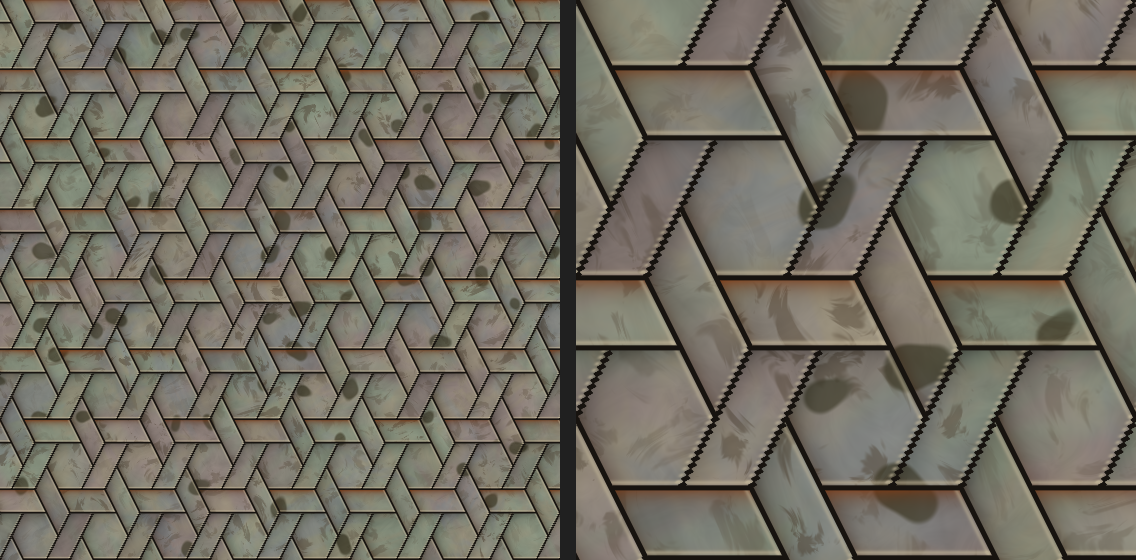
Left, the full canvas; right, a detail of the centre.
Reproduce this pattern procedurally as a Shadertoy shader.

```glsl
// Aged triaxial weave: hexagon plates framed by three families of slanted strips.
// A skewed lattice picks each piece and its edge distances; layered sines tint
// and soil the metal, and scattered cellular ellipses leave dark, clipped stains.

const float REPEATS = 8.0;               // hexagons across and rows down
const float SPAN = 3.0;                  // lattice units per repeat
const vec2  FIRST_HEX = vec2(1.5, 1.03); // centre of the lowest left hexagon
const float GAP = 0.036;                 // half width of the dark joints
const float TEETH = 256.0;               // serrations per canvas on rising edges
const float STAIN_CELL = 2.0;            // spacing of the scattered stains
const float STAIN_CHANCE = 0.62;

const vec3 SAGE  = vec3(0.50, 0.54, 0.47);
const vec3 MAUVE = vec3(0.53, 0.48, 0.46);
const vec3 TAUPE = vec3(0.51, 0.48, 0.40);
const vec3 SLATE = vec3(0.46, 0.48, 0.49);
const vec3 STAIN = vec3(0.22, 0.21, 0.14);
const vec3 GRIME = vec3(0.29, 0.24, 0.18);
const vec3 RUST  = vec3(0.56, 0.25, 0.08);
const vec3 RIM   = vec3(0.78, 0.73, 0.61);
const vec3 JOINT = vec3(0.09, 0.075, 0.06);

// Distances to the low and high edges along the three lattice directions.
struct Piece { vec3 low; vec3 high; float id; float horizontal; };

float hash(vec2 p) {
    vec3 h = fract(p.xyx * vec3(0.1031, 0.1030, 0.0973));
    h += dot(h, h.yzx + 33.33);
    return fract((h.x + h.y) * h.z);
}

// Layered, rotated and warped sines, roughly -1 to 1.
float clouds(vec2 p) {
    float sum = 0.0, weight = 0.6;
    for (int n = 0; n < 5; n++) {
        p = mat2(0.8, 0.6, -0.6, 0.8) * p * 1.8 + 0.9 * sin(p.yx * 1.3) + 2.7;
        sum += weight * sin(p.x) * cos(p.y);
        weight *= 0.66;
    }
    return sum;
}

// Selects the hexagon or strip that holds the skewed lattice point.
Piece weavePiece(vec2 lattice) {
    vec2 cell = floor((lattice + 1.0) / SPAN);
    vec2 a = lattice - cell * SPAN;
    float k = a.x + a.y;
    vec3 lo = vec3(-1.0), hi = vec3(1.0);
    float kind = 0.0;
    if (a.x > 1.0 && a.y < 1.0) {                 // rising strip
        cell.x += 1.0; a.x -= SPAN; kind = 1.0;
        lo = vec3(-2.0, -1.0, -9.0); hi = vec3(-1.0, 1.0, 9.0);
    } else if (a.x < 1.0 && ((k > 1.0 && k < 2.0) || k < -1.0)) { // falling strip
        if (k < 0.0) { cell.y -= 1.0; a.y += SPAN; }
        kind = 2.0;
        lo = vec3(-1.0, -9.0, 1.0); hi = vec3(1.0, 9.0, 2.0);
    } else if (a.y > 1.0) {                       // horizontal strip
        if (k > 1.0) { cell.x += 1.0; a.x -= SPAN; }
        kind = 3.0;
        lo = vec3(-9.0, 1.0, -1.0); hi = vec3(9.0, 2.0, 1.0);
    }
    vec3 c = vec3(a, a.x + a.y);
    vec3 scale = vec3(0.894, 1.0, 0.894);
    float id = hash(cell * 4.0 + vec2(kind + 71.0, kind * 7.0 + 113.0));
    return Piece((c - lo) * scale, (hi - c) * scale, id, step(2.5, kind));
}

// Scattered ellipses, one candidate per cell; some pieces cut them off.
float stains(vec2 p, float id, float px) {
    float cover = 0.0;
    vec2 home = floor(p / STAIN_CELL);
    for (int y = -1; y <= 1; y++)
    for (int x = -1; x <= 1; x++) {
        vec2 cell = home + vec2(x, y) + 20.0;
        vec2 jitter = vec2(hash(cell + 3.1), hash(cell + 17.7));
        vec2 d = p - (cell - 20.0 + jitter) * STAIN_CELL;
        float turn = 6.283 * hash(cell + 41.3);
        d = mat2(cos(turn), -sin(turn), sin(turn), cos(turn)) * d;
        float radius = mix(0.28, 0.54, hash(cell + 59.9));
        float dist = length(d * vec2(1.0, 1.5)) - radius + 0.04 * sin(d.x * 9.0 + turn);
        float present = step(hash(cell + 83.2), STAIN_CHANCE)
                      * step(0.3, fract(id * 19.0 + jitter.x));
        cover = max(cover, present * (1.0 - smoothstep(-0.06 - px, 0.03 + px, dist)));
    }
    return cover;
}

float rimLine(float d) {
    float b = (d - 0.075) / 0.032;
    return exp(-b * b);
}

void mainImage(out vec4 fragColor, in vec2 fragCoord) {
    vec2 uv = fragCoord / iResolution.y;
    float px = REPEATS * SPAN / iResolution.y;
    vec2 p = uv * REPEATS * SPAN;
    vec2 q = p - FIRST_HEX;
    Piece piece = weavePiece(vec2(q.x - 0.5 * q.y, q.y));
    vec2 own = p + piece.id * 57.0;

    // Metal tint: broad patina drift plus a shift for each piece.
    float drift = clouds(p * 0.22);
    float mottle = clouds(own * 0.6);
    vec3 color = mix(MAUVE, SAGE, smoothstep(-0.7, 0.7, drift + 1.1 * (piece.id - 0.5)));
    color = mix(color, TAUPE, 0.65 * smoothstep(-0.3, 0.8, mottle));
    color = mix(color, SLATE, 0.65 * smoothstep(0.0, 0.9, clouds(p * 0.4 + 31.0)));
    color *= 1.0 + 0.10 * (fract(piece.id * 13.0) - 0.5) + 0.07 * mottle
           + 0.04 * clouds(own * 2.3);

    // Fine flecks and dark stains.
    float soil = smoothstep(0.15, 0.65, clouds(own * 2.1 + 9.0));
    color = mix(color, GRIME, soil * mix(0.08, 0.48, fract(piece.id * 29.0)));
    color = mix(color, STAIN, stains(p, piece.id, px) * (0.66 + 0.12 * mottle));

    // Bevel shade on upper and left sides, rust below the horizontal joints.
    float shade = 0.30 * exp(-piece.high.y * 5.0) + 0.32 * exp(-piece.low.z * 5.0)
                + 0.25 * exp(-piece.low.x * 4.0) + 0.14 * exp(-piece.high.x * 7.0);
    color *= 1.06 - shade;
    float rust = piece.horizontal * exp(-piece.high.y * 8.0)
               + 0.22 * exp(-piece.low.z * 10.0) + 0.15 * exp(-piece.low.y * 10.0);
    color = mix(color, RUST, clamp(rust * (0.75 + 0.4 * drift), 0.0, 0.8));

    // Bright rims, serrated rising edges and dark joints.
    float teeth = sin(6.2832 * TEETH * uv.y) * (1.0 - smoothstep(0.5, 0.65, TEETH / iResolution.y));
    float rim = 0.5 * rimLine(piece.low.y) + 0.42 * rimLine(piece.high.z)
              + 0.28 * rimLine(piece.high.x) * (1.0 + teeth);
    color = mix(color, RIM, clamp(rim, 0.0, 0.8));
    vec3 sides = min(piece.low, piece.high);
    sides.x += 0.022 * teeth;
    float edge = min(sides.x, min(sides.y, sides.z));
    color = mix(JOINT, color, smoothstep(GAP - 0.6 * px, GAP + 0.6 * px, edge));

    fragColor = vec4(clamp(color, 0.0, 1.0), 1.0);
}
```
